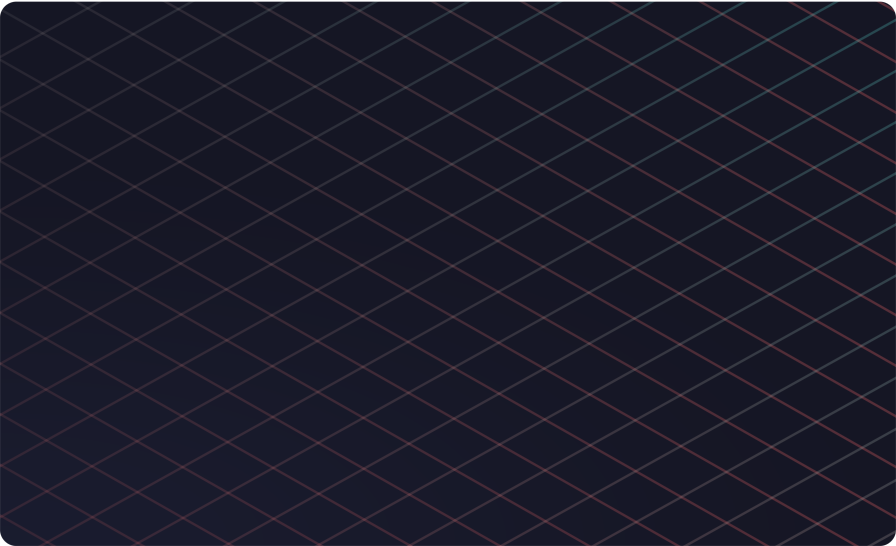
Give the GLSL for this background, as a Shadertoy shader.

```glsl
// Dark rounded panel crossed by two families of thin diagonal lines.
// A skewed lattice basis gives the line coordinates; each family fades
// between coral and teal and grows stronger towards the right.

#define CELL_ACROSS vec2(0.1660, -0.0015)  // lattice steps, in canvas heights
#define CELL_DOWN vec2(0.00085, -0.0932)
#define CROSSING vec2(0.829, 0.5128)       // one point where lines cross
#define LINE_HALF_WIDTH 0.0022
#define CORNER_RADIUS 0.030
#define TOP_INSET 0.003
#define FAINT 0.12
#define STRONG 0.28

const vec3 CORAL = vec3(1.00, 0.42, 0.42);
const vec3 TEAL = vec3(0.31, 0.80, 0.77);
const vec3 NIGHT = vec3(0.083, 0.086, 0.142);
const vec3 INDIGO = vec3(0.100, 0.108, 0.180);
const vec3 PAGE = vec3(1.0);

// Smooth coverage of a shape from its signed distance.
float coverage(float dist, float pixel) {
    return 1.0 - smoothstep(-0.7 * pixel, 0.7 * pixel, dist);
}

// Lines wherever dot(gradient, p) is an integer.
float lineFamily(vec2 p, vec2 gradient, float pixel) {
    float phase = dot(gradient, p);
    float dist = abs(fract(phase + 0.5) - 0.5) / length(gradient);
    return coverage(dist - LINE_HALF_WIDTH, pixel);
}

float roundedBox(vec2 p, vec2 halfSize, float radius) {
    vec2 q = abs(p) - halfSize + radius;
    return length(max(q, 0.0)) + min(max(q.x, q.y), 0.0) - radius;
}

void mainImage(out vec4 fragColor, in vec2 fragCoord) {
    float pixel = 1.0 / iResolution.y;
    vec2 p = fragCoord * pixel;
    vec2 uv = fragCoord / iResolution.xy;
    float aspect = iResolution.x / iResolution.y;

    // Background: an indigo glow rising from the lower left
    float glow = 1.0 - smoothstep(0.0, 0.75, length(uv * vec2(0.7, 1.0)));
    vec3 color = mix(NIGHT, INDIGO, glow);

    // Both line families from the inverse lattice basis
    mat2 toCell = transpose(inverse(mat2(CELL_ACROSS, CELL_DOWN)));
    vec2 local = p - CROSSING;
    float falling = lineFamily(local, toCell * vec2(1.0, -1.0), pixel);
    float rising = lineFamily(local, toCell * vec2(1.0, 1.0), pixel);

    // Tint: falling lines cool at upper left, rising lines at upper right
    float strength = mix(FAINT, STRONG, uv.x);
    vec3 fallingTint = mix(CORAL, TEAL, 0.55 * (1.0 - uv.x) * uv.y);
    vec3 risingTint = mix(CORAL, TEAL, 0.5 * (uv.x + uv.y));
    color = mix(color, fallingTint, falling * strength);
    color = mix(color, risingTint, rising * strength);

    // Rounded panel on the page
    vec2 halfSize = 0.5 * vec2(aspect, 1.0 - TOP_INSET);
    float panel = coverage(roundedBox(p - halfSize, halfSize, CORNER_RADIUS), pixel);
    fragColor = vec4(mix(PAGE, color, panel), 1.0);
}
```
